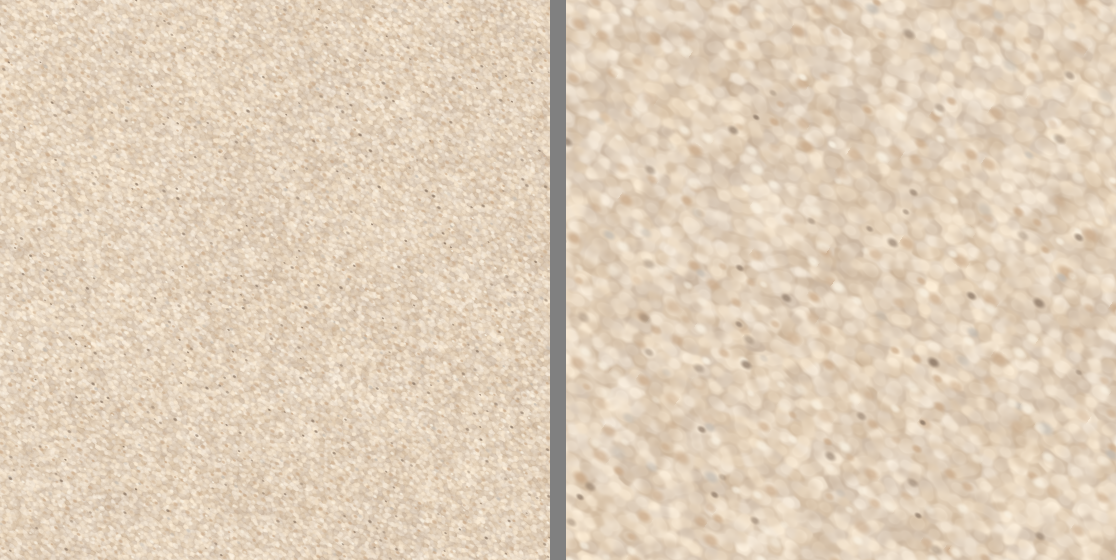
Left, the full canvas; right, a detail of the centre.
Write a Shadertoy shader that draws this texture.

```glsl
const vec3 SAND_MEAN = vec3(0.897, 0.830, 0.746);
const vec3 TONE_SPREAD = vec3(0.034, 0.040, 0.043);
const vec3 WARM_SHIFT = vec3(0.008, -0.003, -0.022);
const vec3 DARK_SPECK = vec3(0.54, 0.46, 0.39);
const vec3 TAN_SPECK = vec3(0.79, 0.66, 0.53);
const vec3 GREY_SPECK = vec3(0.74, 0.72, 0.69);
const vec3 PALE_SPECK = vec3(0.98, 0.95, 0.89);

const float GRAIN_ANGLE = -0.6;
const vec2 GRAIN_DENSITY = vec2(128.0, 176.0); // along and across the grain
const float GRAIN_SOFTNESS = 6.5;
const float GRAIN_CONTRAST = 3.7;
const float GRIT_DENSITY = 250.0;
const float GRIT_CONTRAST = 1.1;
const float CLUMP_CONTRAST = 1.0;
const float DRIFT_CONTRAST = 0.6;

// Integer hash giving three values in 0..1
vec3 hash3(vec2 cell, float seed) {
    uvec3 v = uvec3(ivec3(cell, seed)) * 1664525u + 1013904223u;
    v.x += v.y * v.z; v.y += v.z * v.x; v.z += v.x * v.y;
    v ^= v >> 16u;
    v.x += v.y * v.z; v.y += v.z * v.x; v.z += v.x * v.y;
    return vec3(v >> 8u) / 16777216.0;
}

float valueNoise(vec2 p, float seed) {
    vec2 cell = floor(p), f = fract(p);
    f = f * f * (3.0 - 2.0 * f);
    float low = mix(hash3(cell, seed).x, hash3(cell + vec2(1, 0), seed).x, f.x);
    float high = mix(hash3(cell + vec2(0, 1), seed).x, hash3(cell + vec2(1, 1), seed).x, f.x);
    return mix(low, high, f.y);
}

// Soft packed grains: x = tone, y = warmth, z = coverage
vec3 grains(vec2 p) {
    vec2 cell = floor(p);
    vec3 sum = vec3(0.0);
    for (int j = -1; j <= 1; j++) {
        for (int i = -1; i <= 1; i++) {
            vec2 id = cell + vec2(i, j);
            vec2 offset = id + hash3(id, 1.0).xy - p;
            float weight = exp(-GRAIN_SOFTNESS * dot(offset, offset));
            sum += weight * vec3(hash3(id, 2.0).xy, 1.0);
        }
    }
    return vec3(sum.xy / max(sum.z, 1e-4), sum.z);
}

// Sparse soft dots, one at most per cell; radius is in canvas heights
float specks(vec2 p, float density, float chance, float radius, float seed) {
    vec2 cell = floor(p * density);
    vec3 rnd = hash3(cell, seed);
    vec3 look = hash3(cell, seed + 50.0);
    vec2 centre = (cell + 0.25 + 0.5 * rnd.xy) / density;
    float size = radius * mix(0.6, 1.2, look.x);
    float dist = length((p - centre) * vec2(0.8, 1.2));
    float shape = 1.0 - smoothstep(0.3 * size, 1.4 * size, dist);
    return shape * step(rnd.z, chance) * mix(0.45, 1.0, look.y);
}

void mainImage(out vec4 fragColor, in vec2 fragCoord) {
    vec2 p = fragCoord / iResolution.y;
    float c = cos(GRAIN_ANGLE), s = sin(GRAIN_ANGLE);
    vec2 q = vec2(c * p.x + s * p.y, c * p.y - s * p.x);

    // Grain tone, grit, clumps and broad drift
    vec3 grain = grains(q * GRAIN_DENSITY);
    float tone = (grain.x - 0.5) * GRAIN_CONTRAST;
    tone -= 0.9 * (1.0 - smoothstep(0.05, 0.4, grain.z)) - 0.15;
    tone += (valueNoise(q * GRIT_DENSITY, 3.0) - 0.5) * GRIT_CONTRAST;
    tone += (valueNoise(p * 42.0, 4.0) - 0.5) * CLUMP_CONTRAST;
    tone += (valueNoise(p * 7.0, 5.0) - 0.5) * DRIFT_CONTRAST;
    tone += 0.2 * (0.5 - p.x);

    float warmth = (grain.y - 0.5) * 1.6 + (valueNoise(p * 20.0, 6.0) - 0.5) * 0.5;
    vec3 color = SAND_MEAN + TONE_SPREAD * tone + WARM_SHIFT * warmth;

    // Odd grains: tan, grey, pale and dark
    color = mix(color, TAN_SPECK, 0.75 * specks(q, 72.0, 0.26, 0.0036, 11.0));
    color = mix(color, GREY_SPECK, 0.65 * specks(q, 50.0, 0.07, 0.0036, 12.0));
    color = mix(color, PALE_SPECK, 0.85 * specks(q, 75.0, 0.18, 0.0032, 13.0));
    color = mix(color, DARK_SPECK, 0.80 * specks(q, 64.0, 0.09, 0.0027, 14.0));

    fragColor = vec4(clamp(color, 0.0, 1.0), 1.0);
}
```
